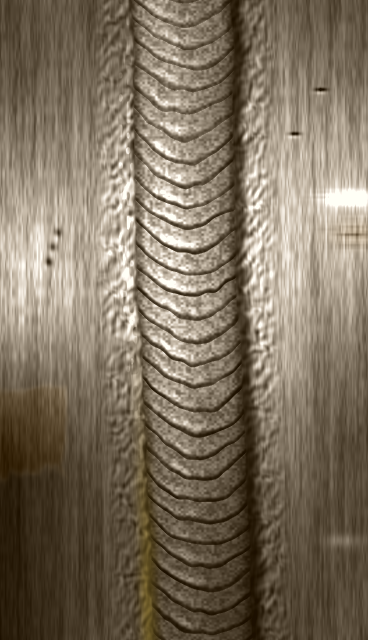
Write a Shadertoy shader that draws this texture.

```glsl
// Brushed steel plates joined by a vertical weld bead of overlapping ripples.

float hash(vec2 p) {
    return fract(sin(dot(p, vec2(127.1, 311.7))) * 43758.5453);
}

float noise(vec2 p) {
    vec2 i = floor(p), f = fract(p);
    f = f * f * (3.0 - 2.0 * f);
    return mix(mix(hash(i), hash(i + vec2(1, 0)), f.x),
               mix(hash(i + vec2(0, 1)), hash(i + vec2(1, 1)), f.x), f.y);
}

float fbm(vec2 p) {
    float sum = 0.0, amp = 0.5;
    for (int i = 0; i < 4; i++) {
        sum += amp * noise(p);
        p = p * 2.03 + 7.3;
        amp *= 0.5;
    }
    return sum;
}

// Soft elliptical spot, one at its centre
float spot(vec2 p, vec2 centre, vec2 size) {
    vec2 d = (p - centre) / size;
    return exp(-dot(d, d));
}

// Broad light falling on the plates
float plateLight(vec2 uv) {
    float v = uv.y;
    float outerLeft = 0.13 + 0.20 * smoothstep(0.25, 0.48, v) - 0.05 * smoothstep(0.75, 1.0, v)
                    + 0.42 * exp(-pow((v - 0.57) / 0.12, 2.0)) + 0.12 * spot(uv, vec2(0.1, 0.73), vec2(0.5, 0.12));
    float innerLeft = 0.27 + 0.40 * exp(-pow((v - 0.62) / 0.24, 2.0));
    float innerRight = 0.27 + 0.49 * exp(-pow((v - 0.62) / 0.29, 2.0));
    float outerRight = 0.27 + 0.42 * exp(-pow((v - 0.66) / 0.21, 2.0));
    float left = mix(outerLeft, innerLeft, smoothstep(0.03, 0.34, uv.x));
    float right = mix(innerRight, outerRight, smoothstep(0.76, 0.90, uv.x));
    return mix(left, right, smoothstep(0.45, 0.55, uv.x));
}

// Vertical brushing, with pebbled metal close to the weld
float plate(vec2 p, vec2 uv, float side) {
    float streak = noise(p * vec2(330, 16)) + noise(p * vec2(170, 5) + 9.0) - 1.0;
    float fine = noise(p * vec2(460, 70)) - 0.5;
    float gap = abs(side) - 1.0;
    float nearWeld = 1.0 - smoothstep(0.45, 0.95, gap);
    vec2 q = p * vec2(150, 105) + 1.5 * noise(p * 45.0);
    float pebble = noise(q) - noise(q + vec2(0.55, -0.45));
    float light = plateLight(uv);
    light *= 1.0 + mix(0.30 * streak + 0.32 * fine, 0.85 * pebble + 0.25 * fine, nearWeld);
    light += 0.10 * (fbm(uv * vec2(13, 2.5)) - 0.47);
    // Glints along the left toe, shadow along the right toe
    float glint = smoothstep(0.48, 0.75, noise(p * vec2(170, 85) + 30.0));
    light += 0.38 * glint * spot(vec2(side, uv.y), vec2(-1.17, 0.66), vec2(0.16, 0.27));
    float rough = 0.12 * (noise(p * vec2(60, 80)) - 0.5);
    light *= 1.0 - 0.72 * step(0.0, side) * (1.0 - smoothstep(0.08, 0.34, gap + rough));
    light *= 1.0 - 0.50 * step(side, 0.0) * (1.0 - smoothstep(0.0, 0.09, gap + rough));
    return light;
}

// Stacked crescents, each with a lit lip above a dark crease
float bead(vec2 p, float side) {
    float v = p.y;
    float bow = 0.043 * pow(abs(side - 0.08), 1.8);
    float wobble = 0.013 * (noise(vec2(side * 1.6, v * 17.0)) - 0.5)
                 + 0.006 * (noise(vec2(side * 5.0, v * 35.0) + 4.0) - 0.5);
    float phase = (v - bow + wobble) / 0.0355;
    float row = floor(phase), f = fract(phase);
    float reach = 0.55 + 0.6 * noise(vec2(side * 2.5 + row * 5.7, row * 3.1));
    float crease = smoothstep(0.0, 0.05, f) * (1.0 - smoothstep(0.08, 0.30, f));
    float lip = smoothstep(0.12, 0.32, f) * (1.0 - smoothstep(0.32, 0.72, f));
    float light = 0.23 + 0.39 * exp(-pow((v - 0.60) / 0.31, 2.0)) + 0.14 * smoothstep(0.72, 1.0, v);
    float leftSheen = exp(-pow((side + 0.35) / 0.50, 2.0));
    light *= 0.86 + 0.24 * leftSheen - 0.22 * smoothstep(0.45, 1.0, side);
    light *= 1.0 + reach * (lip * (0.18 + 0.42 * leftSheen) - crease * mix(0.68, 0.38, smoothstep(0.6, 0.85, v)));
    light *= 0.90 + 0.22 * f;
    light *= 1.0 + 0.55 * (noise(p * vec2(250, 270)) - 0.5) + 0.28 * (noise(vec2(side * 9.0, phase * 5.0)) - 0.5);
    return light * (1.0 - 0.4 * smoothstep(0.80, 1.0, abs(side)));
}

void mainImage(out vec4 fragColor, in vec2 fragCoord) {
    vec2 uv = fragCoord / iResolution.xy;
    vec2 p = uv * vec2(0.574, 1.0);

    // Signed position across the bead: -1 and 1 are its edges
    float middle = 0.285 + 0.034 * pow(1.0 - uv.y, 1.7) + 0.006 * (noise(vec2(uv.y * 13.0, 2.0)) - 0.5);
    float side = (p.x - middle) / 0.077;
    float onBead = 1.0 - smoothstep(0.97, 1.03, abs(side));
    float light = mix(plate(p, uv, side), bead(p, side), onBead);

    // Polished glare and the worn patch below it
    float scrape = noise(p * vec2(22, 240));
    light += (0.35 + 0.35 * scrape) * spot(uv, vec2(0.97, 0.69), vec2(0.09, 0.013));
    float worn = spot(uv, vec2(0.98, 0.635), vec2(0.08, 0.022));
    light -= 0.35 * worn * scrape;
    light += 0.16 * spot(uv, vec2(0.93, 0.155), vec2(0.05, 0.010));

    // Stained corner with a ragged rim
    vec2 stainPos = abs(uv - vec2(0.03, 0.325)) - vec2(0.145, 0.065);
    float stain = max(stainPos.x, stainPos.y) + 0.05 * (fbm(uv * 14.0) - 0.5);
    light += 0.035 * exp(-pow(stain / 0.006, 2.0));

    // Small pits with bright rims
    for (int i = 0; i < 5; i++) {
        float n = float(i);
        vec2 pit = i < 3 ? vec2(0.076 + 0.007 * n, 0.590 + 0.023 * n)
                         : vec2(0.460 + 0.041 * (n - 3.0), 0.791 + 0.069 * (n - 3.0));
        vec2 size = i < 3 ? vec2(0.006, 0.007) : vec2(0.009, 0.003);
        light += 0.20 * spot(p, pit - vec2(0.002, 0.005), size) - 0.55 * spot(p, pit, size);
    }

    // Warm metal tones, with yellow heat tint low on the left toe
    light = clamp(light * 1.04, 0.06, 1.0);
    vec3 color = light + vec3(0.05, 0.0, -0.07) * (1.0 - 0.5 * smoothstep(0.7, 1.0, light));
    color += vec3(0.02, 0.0, -0.03) * (worn + 1.0 - smoothstep(-0.01, 0.01, stain));
    float heat = spot(vec2(side, uv.y), vec2(-1.08, 0.04), vec2(0.17, 0.24));
    color = mix(color, vec3(0.53, 0.44, 0.17) * (0.6 + light), 0.8 * heat);
    fragColor = vec4(clamp(color, 0.0, 1.0), 1.0);
}
```
